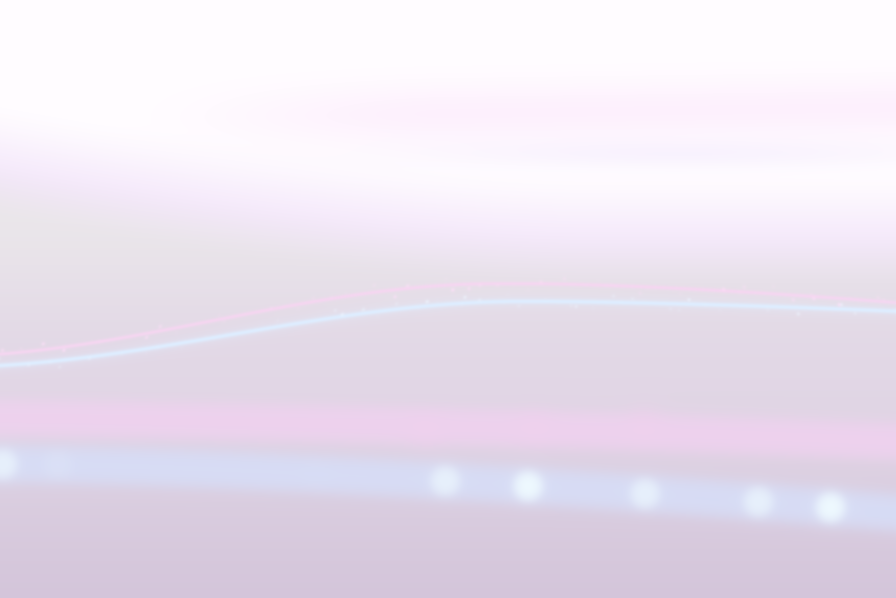
This background is drawn by a Shadertoy shader. Its source:

```glsl
#define VEIL_EDGE 0.566
#define LINE_WIDTH 0.0042
#define BAND_WIDTH 0.034
#define ORB_RADIUS 0.026
#define SPARK_CELLS 64.0
#define SPARK_RADIUS 0.0035

const vec3 WHITE = vec3(1.0, 0.99, 1.0);
const vec3 LAVENDER = vec3(0.955, 0.905, 0.98);
const vec3 PINK = vec3(0.965, 0.835, 0.945);
const vec3 ICE = vec3(0.87, 0.93, 1.0);

float hash(float n) {
    return fract(sin(n * 127.1) * 43758.545);
}

// Gaussian falloff
float bell(float d, float width) {
    return exp(-d * d / (width * width));
}

// Rise to a crest, then a gentle fall
float wave(float u, float base, float rise, float start, float crest, float fall) {
    return base + rise * smoothstep(start, crest, u) - fall * pow(max(u - 0.6, 0.0), 1.5);
}

float blueBandHeight(float u) {
    return 0.224 - 0.081 * pow(max(u, 0.0), 1.5);
}

// Flat-topped soft stripe
float stripe(float d, float width) {
    float q = d / width;
    return exp(-q * q * q * q) * 0.6 + bell(d, width) * 0.4;
}

vec3 backdrop(float y) {
    vec3 col = mix(vec3(0.825, 0.765, 0.85), vec3(0.885, 0.845, 0.9), smoothstep(-0.1, 0.44, y));
    return mix(col, vec3(0.918, 0.902, 0.918), smoothstep(0.38, 0.66, y));
}

vec3 addVeil(vec3 col, vec2 uv) {
    float edge = VEIL_EDGE + 0.115 * pow(max(1.0 - uv.x / 0.65, 0.0), 1.6);
    float d = uv.y - edge;
    vec3 veil = mix(LAVENDER, WHITE, smoothstep(0.0, 0.16, d));
    // Faint pink and lavender folds
    float side = smoothstep(0.1, 0.5, uv.x);
    veil -= vec3(0.008, 0.048, 0.008) * side * bell(uv.y - 0.8 - 0.02 * uv.x, 0.05);
    veil -= vec3(0.025, 0.035, 0.004) * bell(uv.y - 0.742, 0.025) * bell(uv.x - 0.76, 0.28);
    return mix(col, veil, smoothstep(-0.05, 0.055, d));
}

// Scattered specks along a curve
float sparks(vec2 uv, float height, float aspect, float seed) {
    float glow = 0.0;
    float cell = floor(uv.x * SPARK_CELLS);
    for (float i = -1.0; i <= 1.0; i++) {
        float id = cell + i + seed;
        float x = (cell + i + hash(id)) / SPARK_CELLS;
        float offset = (hash(id + 31.7) - 0.5) * 0.024;
        vec2 d = vec2((uv.x - x) * aspect, uv.y - height - offset);
        glow += bell(length(d), SPARK_RADIUS) * pow(hash(id + 73.3), 3.0);
    }
    return glow;
}

// Row of glowing discs riding the blue band
float orbs(vec2 uv, float aspect) {
    float glow = 0.0;
    for (float k = -4.0; k <= 4.0; k++) {
        float x = 0.497 + 0.1155 * k - 0.002 * k * k - 0.021 * sin(k * 1.5708);
        x -= 0.047 * mod(k + 4.0, 2.0) * step(k, -0.5);
        float power = 0.8 + 0.2 * cos(2.0944 * (k - 1.0));
        power *= min(1.0, pow(abs(k + 1.8) / 1.8, 4.0));
        vec2 d = vec2((uv.x - x) * aspect, uv.y - blueBandHeight(x));
        glow += power * stripe(length(d), ORB_RADIUS);
    }
    return min(glow, 1.0);
}

void mainImage(out vec4 fragColor, in vec2 fragCoord) {
    vec2 uv = fragCoord / iResolution.xy;
    float aspect = iResolution.x / iResolution.y;
    float u = uv.x;
    vec3 col = addVeil(backdrop(uv.y), uv);

    // Broad lower bands
    float pinkBand = 0.301 - 0.018 * u - 0.021 * u * u;
    col = mix(col, vec3(0.935, 0.82, 0.935), 0.9 * stripe(uv.y - pinkBand, BAND_WIDTH));
    for (float i = 0.0; i < 3.0; i++) {
        vec2 centre = vec2(0.475 + 0.122 * i, 0.278 + 0.008 * i);
        vec2 d = (uv - centre) * vec2(aspect, 1.0);
        col = mix(col, vec3(0.945, 0.81, 0.93), 0.3 * bell(length(d), 0.03));
    }
    col = mix(col, vec3(0.84, 0.865, 0.965), 0.92 * stripe(uv.y - blueBandHeight(u), BAND_WIDTH));
    col = mix(col, vec3(0.94, 0.985, 1.0), 0.9 * orbs(uv, aspect));

    // Twin fine curves with halo and specks
    float pinkLine = wave(u, 0.4035, 0.122, -0.07, 0.55, 0.125);
    float blueLine = wave(u, 0.386, 0.110, -0.06, 0.58, 0.065);
    col = mix(col, PINK, 0.85 * bell(uv.y - pinkLine, LINE_WIDTH * 0.85));
    col = mix(col, ICE, 0.2 * bell(uv.y - blueLine, LINE_WIDTH * 3.0));
    col = mix(col, ICE, 0.95 * bell(uv.y - blueLine, LINE_WIDTH));
    col = mix(col, vec3(0.99, 0.87, 0.97), 0.6 * min(sparks(uv, pinkLine, aspect, 3.0), 1.0));
    col = mix(col, vec3(0.93, 0.96, 1.0), 0.5 * min(sparks(uv, blueLine, aspect, 211.0), 1.0));

    fragColor = vec4(clamp(col, 0.0, 1.0), 1.0);
}
```
